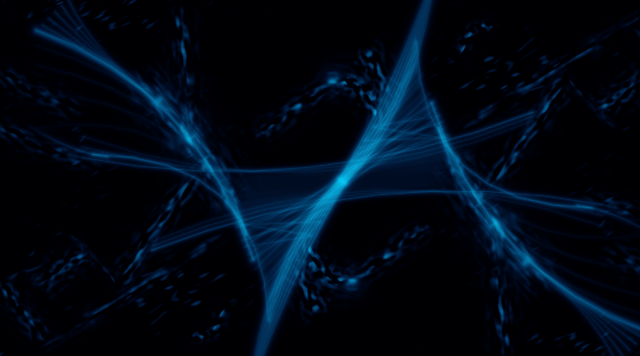
Give the GLSL for this background, as a Shadertoy shader.

```glsl
#define CENTER vec2(0.535, 0.491)
#define EXPOSURE 1.15
#define HAZE 0.13
#define SPECKS 0.22
#define WISP_GAIN 0.95
#define CURVE_STEPS 8
#define FAN_LINES 14
#define GLOW_COLOR vec3(0.03, 0.81, 0.97)
#define GLOW_GAMMA vec3(1.0, 1.0, 0.72)

vec2 hash2(vec2 p) {
    vec3 h = fract(p.xyx * vec3(0.1031, 0.1030, 0.0973));
    h += dot(h, h.yzx + 33.33);
    return fract((h.xx + h.yz) * h.zy);
}

float corner(vec2 cell, vec2 f, vec2 o) {
    return dot(hash2(cell + o) * 2.0 - 1.0, f - o);
}

// Gradient noise, roughly -0.7 to 0.7
float noise(vec2 p) {
    vec2 i = floor(p), f = fract(p), u = f * f * (3.0 - 2.0 * f);
    return mix(mix(corner(i, f, vec2(0, 0)), corner(i, f, vec2(1, 0)), u.x),
               mix(corner(i, f, vec2(0, 1)), corner(i, f, vec2(1, 1)), u.x), u.y);
}

// Quadratic curve: signed distance and position along it
vec2 curve(vec2 p, vec2 a, vec2 b, vec2 c) {
    float best = 1e3, side = 1.0, along = 0.0, n = float(CURVE_STEPS);
    vec2 from = a;
    for (int i = 1; i <= CURVE_STEPS; i++) {
        float t = float(i) / n;
        vec2 to = mix(mix(a, b, t), mix(b, c, t), t);
        vec2 e = to - from, r = p - from;
        float h = clamp(dot(r, e) / dot(e, e), 0.0, 1.0);
        vec2 v = r - e * h;
        float d = dot(v, v);
        if (d < best) {
            best = d;
            side = e.x * r.y > e.y * r.x ? 1.0 : -1.0;
            along = t + (h - 1.0) / n;
        }
        from = to;
    }
    return vec2(side * sqrt(best), along);
}

// Thin luminous thread; ends holds its brightness at both tips
float strand(vec2 p, vec2 a, vec2 b, vec2 c, float width, vec2 ends) {
    vec2 k = curve(p, a, b, c);
    return mix(ends.x, ends.y, k.y) * exp(-abs(k.x) / width);
}

// Torn, grainy streak
float wisp(vec2 p, vec2 a, vec2 b, vec2 c, float width, float gain) {
    vec2 k = curve(p, a, b, c);
    float taper = smoothstep(0.0, 0.15, k.y) * smoothstep(1.0, 0.82, k.y);
    float grain = smoothstep(-0.12, 0.4, noise(vec2(k.y * 9.0 + a.x * 40.0, k.x * 75.0)));
    grain *= 0.6 + 1.2 * noise(p * 55.0);
    return WISP_GAIN * gain * taper * max(grain, 0.0) * exp(-abs(k.x) / width);
}

float knot(vec2 p, vec2 at, float radius) {
    return exp(-length(p - at) / radius) * (0.8 + noise(p * 45.0));
}

float arch(float x) { return 0.0257 + 0.227 * (x + 0.327) * (x + 0.327); }

// Crossing beam, sweeping edges and their fans
float threads(vec2 p) {
    float v = 0.0;
    for (int i = 0; i < 6; i++) {
        float k = float(i) / 5.0, m = k - 0.5;
        v += strand(p, vec2(0.016, -0.012) * m, vec2(0.15, 0.19) + vec2(0.07, -0.03) * m,
                    vec2(0.24, 0.51) + vec2(0.02, 0.0) * m, 0.0055, vec2(0.48, 0.09));
        v += strand(p, vec2(0.27, 0.15), vec2(0.40, -0.24) + m * 0.05,
                    mix(vec2(0.86, -0.425), vec2(0.86, -0.15), k * k), 0.004,
                    vec2(0.16, 0.03) * (1.0 - 0.6 * k));
        v += strand(p, vec2(0.49, -0.20), vec2(0.70, -0.36),
                    mix(vec2(0.86, -0.42), vec2(0.77, -0.51), k), 0.004, vec2(0.03, 0.13));
    }
    for (int i = 0; i < 3; i++) {
        float k = float(i);
        v += strand(p, vec2(-0.73, 0.066 + 0.03 * k), vec2(-0.097, -0.053 - 0.022 * k),
                    vec2(0.535, 0.194 - 0.012 * k), 0.0035, vec2(0.16, 0.24) / (1.0 + k));
    }
    v += strand(p, vec2(0.208, 0.39), vec2(0.225, -0.07), vec2(0.70, -0.075), 0.0045, vec2(0.22, 0.32));
    v += strand(p, vec2(0.66, -0.068), vec2(0.76, -0.08), vec2(0.88, -0.155), 0.004, vec2(0.28, 0.03));
    v += strand(p, vec2(0.25, 0.22), vec2(0.41, -0.262), vec2(0.86, -0.425), 0.006, vec2(0.45, 0.30));
    for (int i = 0; i < FAN_LINES; i++) {
        vec2 r = hash2(vec2(float(i) * 3.7, 5.1));
        vec2 a = mix(vec2(-0.05, -0.06), vec2(0.10, 0.17), r.x);
        vec2 e = mix(vec2(0.222, 0.30), vec2(0.31, 0.10), r.y) - a;
        float h = clamp(dot(p - a, e) / dot(e, e), 0.0, 1.0);
        v += 0.17 * (1.0 - 0.6 * h) * exp(-length(p - a - e * h) / 0.0035);
    }
    return v;
}

float wisps(vec2 p) {
    float v = wisp(p, vec2(0.63, 0.29), vec2(0.53, 0.13), vec2(0.40, -0.03), 0.012, 1.0);
    v += wisp(p, vec2(-0.25, 0.12), vec2(-0.13, 0.21), vec2(0.0, 0.295), 0.011, 0.9);
    v += wisp(p, vec2(-0.06, 0.275), vec2(0.09, 0.31), vec2(0.105, 0.15), 0.014, 1.3);
    v += wisp(p, vec2(0.05, 0.38), vec2(0.11, 0.31), vec2(0.14, 0.20), 0.02, 0.6);
    v += wisp(p, vec2(-0.458, 0.50), vec2(-0.45, 0.30), vec2(-0.42, 0.08), 0.014, 0.7);
    v += wisp(p, vec2(0.33, 0.34), vec2(0.36, 0.47), vec2(0.44, 0.43), 0.007, 0.6);
    v += wisp(p, vec2(0.87, 0.48), vec2(0.60, 0.32), vec2(0.30, 0.13), 0.008, 0.5);
    v += wisp(p, vec2(0.61, 0.31), vec2(0.69, 0.23), vec2(0.77, 0.14), 0.005, 0.35);
    v += wisp(p, vec2(-0.98, 0.16), vec2(-0.85, 0.09), vec2(-0.66, 0.05), 0.012, 0.5);
    v += wisp(p, vec2(0.70, 0.20), vec2(0.79, 0.24), vec2(0.87, 0.31), 0.015, 0.7);
    v += wisp(p, vec2(-0.97, -0.28), vec2(-0.9, -0.36), vec2(-0.83, -0.45), 0.012, 0.7);
    v += wisp(p, vec2(-0.97, 0.31), vec2(-0.87, 0.25), vec2(-0.72, 0.19), 0.015, 0.4);
    v += wisp(p, vec2(0.29, 0.10), vec2(0.41, -0.14), vec2(0.60, -0.31), 0.025, 0.7);
    return v + 0.65 * knot(p, vec2(0.43, -0.121), 0.018) + 0.5 * knot(p, vec2(0.512, -0.227), 0.015)
             + 0.4 * knot(p, vec2(-0.026, 0.287), 0.012);
}

// Soft fill inside the edges and streaky dust outside
float haze(vec2 p) {
    float lens = smoothstep(0.0, 0.02, arch(p.x) - p.y) * smoothstep(0.0, 0.02, arch(-p.x) + p.y);
    lens *= smoothstep(0.38, 0.22, abs(p.x));
    float y = max(p.y, 0.0), beam = y / (1.15 + 2.0 * y), edge = 0.2 + 0.18 * exp(-7.0 * y);
    float wedge = smoothstep(-0.01, 0.01, p.x - beam) * smoothstep(0.0, 0.012, edge - p.x);
    wedge *= smoothstep(0.01, 0.09, p.y) * (0.45 + 1.6 * exp(-abs(p.x - beam) / 0.05));
    float rays = 0.8 + noise(vec2(atan(p.y, p.x + 0.04) * 28.0, length(p) * 4.0));
    vec2 q = vec2(dot(p, vec2(0.86, 0.5)), dot(p, vec2(-0.5, 0.86)));
    float dust = smoothstep(0.22, 0.6, noise(q * vec2(22.0, 75.0)));
    dust *= smoothstep(0.02, 0.4, noise(p * 5.0 + 3.0)) * smoothstep(0.1, 0.4, abs(p.x));
    return HAZE * (0.2 * lens + wedge * rays) + SPECKS * dust;
}

float light(vec2 p) { return threads(p) + wisps(p) + haze(p); }

void mainImage(out vec4 fragColor, in vec2 fragCoord) {
    vec2 p = (fragCoord - CENTER * iResolution.xy) / iResolution.y;
    // Half-turn symmetry about the crossing
    float glow = 1.0 - exp(-EXPOSURE * (light(p) + light(-p)));
    vec3 color = GLOW_COLOR * pow(vec3(max(glow, 0.0)), GLOW_GAMMA);
    fragColor = vec4(color + vec3(0.0, 0.0, 0.008), 1.0);
}
```
